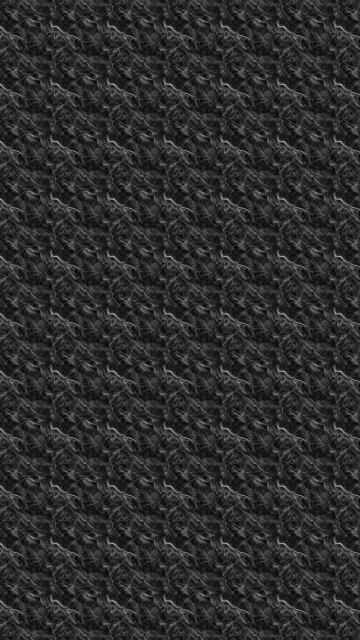
Give the GLSL for this texture, as a WebGL 1 fragment shader.

```glsl
precision highp float;
// Black marble tile with pale, branching diagonal veins, repeated across the canvas.

uniform vec2 u_resolution;

const vec2 TILES_PER_WIDTH = vec2(6.35, 6.27);  // across and down, from the top left
const vec3 BLACK_STONE = vec3(0.062);
const vec3 GREY_STONE = vec3(0.19);
const vec3 VEIN_COLOUR = vec3(0.78);
const float VEIN_WIDTH = 0.0095;   // in tiles
const float WARP_COARSE = 0.06;
const float WARP_FINE = 0.04;
const float HAIRLINE_STRENGTH = 0.34;
const float GRAIN = 0.15;
const int SIDE_VEINS = 22;

float hash(vec2 p) {
  return fract(sin(dot(p, vec2(12.9898, 78.233))) * 43758.5);
}

// Value noise that wraps after `period` cells.
float noise(vec2 p, vec2 period, float seed) {
  vec2 cell = floor(p);
  vec2 f = fract(p);
  f = f * f * (3.0 - 2.0 * f);
  vec2 lo = mod(cell, period) + seed;
  vec2 hi = mod(cell + 1.0, period) + seed;
  return mix(mix(hash(lo), hash(vec2(hi.x, lo.y)), f.x),
             mix(hash(vec2(lo.x, hi.y)), hash(hi), f.x), f.y);
}

float tileNoise(vec2 p, vec2 cells, float seed) {
  return noise(p * cells, cells, seed);
}

float fbm(vec2 p, vec2 cells, float seed) {
  float sum = 0.0;
  float weight = 0.5;
  for (int i = 0; i < 3; i++) {
    sum += weight * tileNoise(p, cells, seed);
    cells *= 2.0;
    seed += 17.0;
    weight *= 0.65;
  }
  return sum / 1.036;
}

// Thin bright crease where the noise crosses its middle value.
float crease(vec2 p, vec2 cells, float seed) {
  float n = fbm(p, cells, seed);
  return pow(1.0 - min(abs(n - 0.5) * 4.0, 1.0), 7.0);
}

// Tapering vein from a to b, wrapped around the tile edges, with a faint halo.
float vein(vec2 p, vec2 a, vec2 b, float strength) {
  vec2 q = p - 0.5 * (a + b);
  q -= floor(q + 0.5);
  vec2 halfSpan = 0.5 * (b - a);
  float t = clamp(dot(q, halfSpan) / dot(halfSpan, halfSpan), -1.0, 1.0);
  float d = length(q - halfSpan * t);
  float core = 1.0 - smoothstep(0.0, VEIN_WIDTH * 2.0, d);
  return strength * (1.0 - 0.5 * t * t) * (core + 0.05 * exp(-d * 40.0));
}

float mainVeins(vec2 p) {
  float v = vein(p, vec2(0.86, 0.57), vec2(1.14, 0.43), 1.15);
  v = max(v, vein(p, vec2(1.12, 0.44), vec2(1.38, 0.30), 1.0));
  v = max(v, vein(p, vec2(1.14, 0.43), vec2(1.32, 0.15), 0.55));
  v = max(v, vein(p, vec2(0.88, 0.56), vec2(1.02, 0.24), 0.45));
  v = max(v, vein(p, vec2(0.45, 0.70), vec2(0.70, 0.61), 0.7));
  v = max(v, vein(p, vec2(0.70, 0.61), vec2(0.76, 0.43), 0.55));
  return max(v, vein(p, vec2(0.36, 0.06), vec2(0.70, -0.22), 0.65));
}

// Scattered short veins: most fall to the right, every third runs across them.
float sideVeins(vec2 p) {
  float v = 0.0;
  for (int i = 0; i < SIDE_VEINS; i++) {
    float k = float(i);
    vec2 start = fract(vec2(0.755, 0.57) * k + 0.2 * hash(vec2(k, 2.0)));
    float angle = mix(-1.15, -0.3, hash(vec2(k, 9.0)));
    if (mod(k, 3.0) > 1.5) angle += 1.5;
    float span = mix(0.12, 0.38, hash(vec2(k, 14.0)));
    float strength = mix(0.22, 0.55, hash(vec2(k, 21.0)));
    v = max(v, vein(p, start, start + span * vec2(cos(angle), sin(angle)), strength));
  }
  return v;
}

vec3 marble(vec2 p) {
  // Crooked veins
  vec2 warp = WARP_COARSE * (vec2(tileNoise(p, vec2(6.0), 3.0),
                                  tileNoise(p, vec2(6.0), 31.0)) - 0.5);
  warp += WARP_FINE * (vec2(tileNoise(p, vec2(17.0), 53.0),
                            tileNoise(p, vec2(17.0), 71.0)) - 0.5);
  vec2 w = p + warp;

  // Mottled stone; the integer shear keeps its diagonal streaks seamless
  vec2 steep = vec2(w.x + w.y, w.y);
  float cloud = 0.5 * fbm(steep, vec2(12.0, 5.0), 7.0) + 0.5 * fbm(w, vec2(8.0), 19.0);
  vec3 colour = mix(BLACK_STONE, GREY_STONE, smoothstep(0.32, 0.74, cloud));
  colour += GRAIN * (tileNoise(p, vec2(34.0), 91.0) - 0.5) * (0.25 + cloud);

  // Hairlines, then broken veins of uneven brightness
  float hairs = max(crease(steep, vec2(8.0, 4.0), 43.0), crease(w, vec2(6.0), 61.0));
  colour += HAIRLINE_STRENGTH * hairs * tileNoise(p, vec2(8.0), 83.0);
  float uneven = 0.3 + 0.75 * tileNoise(p, vec2(19.0), 37.0);
  float veins = max(mainVeins(w), sideVeins(w)) * uneven;
  return mix(max(colour, 0.03), VEIN_COLOUR, clamp(veins, 0.0, 1.0));
}

void main() {
  // Average four samples per pixel
  vec3 colour = vec3(0.0);
  for (int i = 0; i < 4; i++) {
    float k = float(i);
    vec2 offset = vec2(mod(k, 2.0), floor(k * 0.5)) * 0.5 - 0.25;
    vec2 fromTop = gl_FragCoord.xy + offset - vec2(0.0, u_resolution.y);
    colour += marble(fract(fromTop * TILES_PER_WIDTH / u_resolution.x));
  }
  gl_FragColor = vec4(colour * 0.25, 1.0);
}
```
